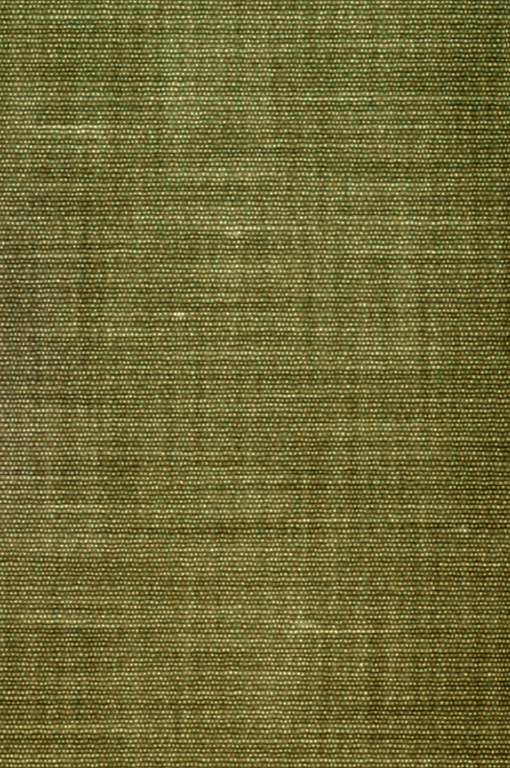
Write a WebGL 2 fragment shader that draws this texture.

```glsl
#version 300 es
precision highp float;

uniform vec2 u_resolution;
out vec4 outColor;

// Weave, counted per canvas height
const float ROWS = 160.0;
const float BEADS = 170.0;
const float ROW_WANDER = 0.35;
const float ROW_JITTER = 0.2;
const float BEAD_WANDER = 0.6;
const float PLUMPNESS = 0.9;

// Tone
const float BASE_TONE = 0.282;
const float ROW_RELIEF = 0.11;
const float BEAD_RELIEF = 0.33;
const float BEAD_VARIATION = 0.9;
const float STREAK = 0.13;
const float WARP_STREAK = 0.08;
const float SLUB = 0.12;
const float FLECK = 0.26;
const float FIBRE = 0.14;

// Colour ramp from deep gaps to lit thread
const vec3 GAP_COLOR = vec3(0.21, 0.19, 0.03);
const vec3 MID_COLOR = vec3(0.39, 0.37, 0.15);
const vec3 LIT_COLOR = vec3(0.72, 0.71, 0.49);
const float SPECKLE_TINT = 0.05;

const int SAMPLES = 2;
const float TAU = 6.28319;

float hash(vec2 p) {
    vec3 q = fract(vec3(p.xyx) * 0.1031);
    q += dot(q, q.yzx + 33.33);
    return fract((q.x + q.y) * q.z);
}

float cornerSlope(vec2 cell, vec2 offset) {
    float angle = TAU * hash(cell);
    return dot(vec2(cos(angle), sin(angle)), offset);
}

// Gradient noise, roughly -0.7 to 0.7
float noise(vec2 p) {
    vec2 i = floor(p), f = fract(p);
    vec2 s = f * f * f * (f * (f * 6.0 - 15.0) + 10.0);
    vec2 e = vec2(1.0, 0.0);
    float low = mix(cornerSlope(i, f), cornerSlope(i + e.xy, f - e.xy), s.x);
    float high = mix(cornerSlope(i + e.yx, f - e.yx), cornerSlope(i + e.xx, f - e.xx), s.x);
    return mix(low, high, s.y);
}

// Rounded thread profile, dark at whole numbers
float ridge(float x) {
    return pow(max(0.5 - 0.5 * cos(TAU * x), 0.0), PLUMPNESS);
}

// Broad light: bright upper middle, shaded right side
float lighting(vec2 uv) {
    float light = 0.03 * (1.0 - 2.0 * abs(uv.x - 0.45)) + 0.03 * (uv.y - 0.5);
    light -= 0.06 * smoothstep(0.72, 1.0, uv.x);
    return light + 0.05 * noise(uv * vec2(3.0, 4.0) + 7.0);
}

// Rare pale knots lying along the rows
float flecks(vec2 p) {
    vec2 grid = p * vec2(11.0, 18.0);
    vec2 cell = floor(grid);
    vec2 center = 0.35 + 0.3 * vec2(hash(cell + 11.0), hash(cell + 27.0));
    vec2 d = (fract(grid) - center) / vec2(0.12, 0.06);
    return step(0.97, hash(cell + 53.0)) * exp(-dot(d, d));
}

vec3 ramp(float tone) {
    vec3 dark = mix(GAP_COLOR, MID_COLOR, (tone - GAP_COLOR.r) / (MID_COLOR.r - GAP_COLOR.r));
    vec3 lit = mix(MID_COLOR, LIT_COLOR, (tone - MID_COLOR.r) / (LIT_COLOR.r - MID_COLOR.r));
    return tone < MID_COLOR.r ? dark : lit;
}

vec3 cloth(vec2 p, vec2 uv) {
    // Threads drift slightly from a straight grid
    float v = p.y * ROWS + ROW_WANDER * noise(p * vec2(4.0, 45.0))
            + ROW_JITTER * noise(p * vec2(85.0, 50.0) + 31.0)
            + 0.6 * noise(p * vec2(2.0, 3.0) + 4.0);
    float row = floor(v);
    float u = p.x * BEADS + 0.5 * mod(row, 2.0)
            + BEAD_WANDER * noise(vec2(p.x * 42.0, p.y * 4.0) + 19.0)
            + 0.2 * (hash(vec2(row, 3.0)) - 0.5);
    vec2 bead = vec2(floor(u), row);

    // Rows of raised beads, each lit a little differently
    float rowShape = ridge(v);
    float strength = 1.0 + BEAD_VARIATION * (hash(bead) - 0.5);
    float tone = BASE_TONE + rowShape * (ROW_RELIEF + BEAD_RELIEF * strength * ridge(u));

    // Uneven yarn in both directions
    tone += STREAK * noise(vec2(p.x * 5.0, row * 0.73));
    tone += 0.06 * (hash(vec2(row, 71.0)) - 0.5);
    tone += WARP_STREAK * noise(vec2(p.x * 75.0, p.y * 4.0));
    tone += FIBRE * noise(p * vec2(150.0, 210.0));
    float slub = smoothstep(0.22, 0.5, noise(vec2(p.x * 6.0, row * 1.37 + 40.0)));
    tone += SLUB * slub * rowShape * step(0.7, hash(vec2(row, 5.0)));
    tone += FLECK * flecks(p) + lighting(uv);

    // Browner toward the bottom, greyer at the left, with warm speckles
    vec3 color = ramp(tone);
    float warmth = 0.035 * (0.5 - uv.y) + SPECKLE_TINT * (hash(bead + 91.0) - 0.5);
    color += warmth * vec3(0.8, -0.3, -0.5);
    float grey = smoothstep(0.3, 0.0, uv.x) * smoothstep(0.5, 0.0, abs(uv.y - 0.5));
    return color + grey * vec3(0.01, 0.0, 0.04);
}

void main() {
    vec3 sum = vec3(0.0);
    for (int j = 0; j < SAMPLES; j++) {
        for (int i = 0; i < SAMPLES; i++) {
            vec2 shift = (vec2(i, j) + 0.5) / float(SAMPLES) - 0.5;
            vec2 pixel = gl_FragCoord.xy + shift;
            sum += cloth(pixel / u_resolution.y, pixel / u_resolution);
        }
    }
    outColor = vec4(clamp(sum / float(SAMPLES * SAMPLES), 0.0, 1.0), 1.0);
}
```
